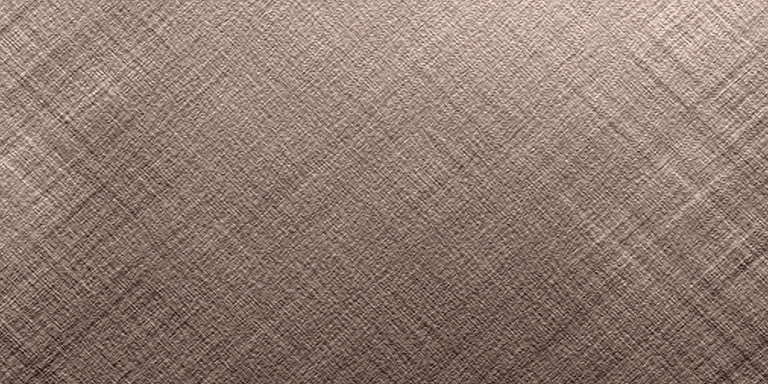
Give the GLSL for this texture, as a WebGL 1 fragment shader.

```glsl
precision highp float;
uniform vec2 u_resolution;

float hash(vec2 p) {
  return fract(sin(dot(p, vec2(127.1, 311.7))) * 43758.5453);
}

// Value noise centred on zero
float noise(vec2 p) {
  vec2 cell = floor(p), f = fract(p);
  f = f * f * (3.0 - 2.0 * f);
  float low = mix(hash(cell), hash(cell + vec2(1.0, 0.0)), f.x);
  float high = mix(hash(cell + vec2(0.0, 1.0)), hash(cell + vec2(1.0, 1.0)), f.x);
  return mix(low, high, f.y) - 0.5;
}

// Noise lit from one side, so that light and dark lie next to each other
float relief(vec2 p) {
  return noise(p) - noise(p + vec2(0.0, 1.0));
}

// Short threads, sparse long scratches and faint streaks along one direction
float brushed(vec2 p, float angle, float seed, float wear) {
  float c = cos(angle), s = sin(angle);
  vec2 q = vec2(c * p.x + s * p.y, c * p.y - s * p.x);
  float threads = relief(q * vec2(70.0, 240.0) + seed);
  float scratches = noise(q * vec2(4.0, 220.0) + seed + 41.3);
  float streaks = noise(q * vec2(2.0, 55.0) + seed + 83.7);
  scratches *= 2.5 * abs(scratches);
  return 0.38 * threads + mix(0.24, 0.5, wear) * scratches
       + mix(0.05, 0.16, wear) * streaks;
}

float glow(vec2 p, vec2 centre, vec2 size) {
  vec2 d = (p - centre) / size;
  return exp(-dot(d, d));
}

void main() {
  vec2 uv = gl_FragCoord.xy / u_resolution;
  vec2 p = gl_FragCoord.xy / u_resolution.y;

  // Soft sheen across the cloth
  float tone = 0.2 + 0.5 * uv.y;
  tone += 0.24 * glow(uv, vec2(0.86, 0.98), vec2(0.22, 0.32));
  tone += 0.12 * glow(uv, vec2(0.56, 1.0), vec2(0.2, 0.35));
  tone += 0.13 * glow(uv, vec2(0.0, 0.55), vec2(0.08, 0.3));
  tone += 0.10 * glow(uv, vec2(0.9, 0.35), vec2(0.15, 0.3));
  tone -= 0.05 * glow(uv, vec2(0.66, 0.0), vec2(0.25, 0.4));
  tone -= 0.06 * glow(uv, vec2(0.15, 0.5), vec2(0.1, 0.25));

  // Crossed brushing, rougher toward the sides
  float wear = smoothstep(0.15, 0.5, abs(uv.x - 0.5));
  tone += brushed(p, 0.73, 11.0, wear);
  tone += brushed(p, -0.76, 167.0, wear);

  // Fine grain
  tone += 0.42 * relief(p * 253.0 + 29.0);

  vec3 umber = vec3(0.33, 0.25, 0.215);
  vec3 rose = vec3(0.82, 0.73, 0.685);
  gl_FragColor = vec4(mix(umber, rose, clamp(tone, -0.4, 1.3)), 1.0);
}
```
